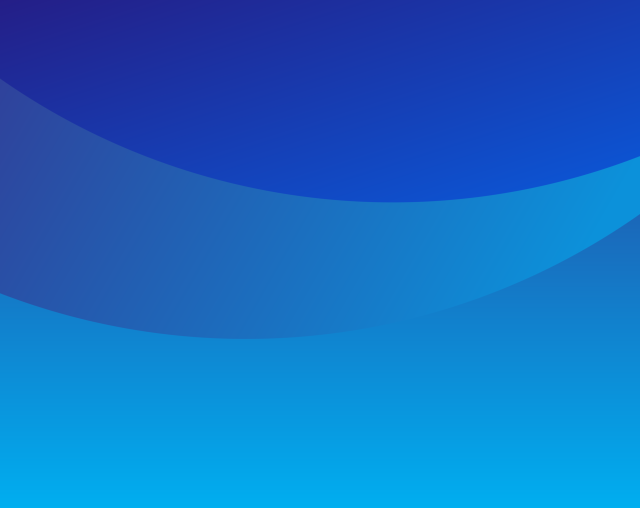
Reproduce this background procedurally as a WebGL 2 fragment shader.

```glsl
#version 300 es
precision highp float;
// Two broad overlapping arcs in deep blue hang over a bright blue vertical gradient.

uniform vec2 u_resolution;
out vec4 fragColor;

// Lengths are in canvas heights; x is scaled to a fixed design aspect.
const float ASPECT = 1.26;
const float ARC_RADIUS = 1.3475;
const vec2 UPPER_LOWEST = vec2(0.773, 0.6016);
const vec2 BAND_LOWEST = vec2(0.484, 0.3328);

const vec3 SKY_LOW = vec3(0.000, 0.682, 0.941);
const vec3 SKY_HIGH = vec3(0.106, 0.404, 0.725);
const float SKY_TOP = 0.577;

const vec3 BAND_LEFT = vec3(0.185, 0.258, 0.608);
const vec3 BAND_RIGHT = vec3(0.047, 0.569, 0.855);
const vec2 BAND_SLOPE = vec2(0.741, 0.425);
const float BAND_START = 0.843;

const vec3 UPPER_LEFT = vec3(0.141, 0.118, 0.530);
const vec3 UPPER_RIGHT = vec3(0.039, 0.350, 0.855);

// Signed distance to a large disc, given its lowest point.
float discDistance(vec2 p, vec2 lowest) {
    return length(p - lowest - vec2(0.0, ARC_RADIUS)) - ARC_RADIUS;
}

// Antialiased coverage of a signed distance.
float coverage(float d, float pixel) {
    return 1.0 - smoothstep(-0.7 * pixel, 0.7 * pixel, d);
}

void main() {
    vec2 uv = gl_FragCoord.xy / u_resolution;
    vec2 p = vec2(uv.x * ASPECT, uv.y);
    float pixel = 1.0 / u_resolution.y;

    // Vertical background
    vec3 color = mix(SKY_LOW, SKY_HIGH, clamp(uv.y / SKY_TOP, 0.0, 1.0));

    // Middle band, lighter toward the right
    float bandMix = dot(vec2(p.x, BAND_START - p.y), BAND_SLOPE);
    vec3 band = mix(BAND_LEFT, BAND_RIGHT, clamp(bandMix, 0.0, 1.0));
    color = mix(color, band, coverage(discDistance(p, BAND_LOWEST), pixel));

    // Upper disc, shaded across the diagonal of its visible box
    float upperMix = 0.5 * (uv.x + (1.0 - uv.y) / (1.0 - UPPER_LOWEST.y));
    vec3 upper = mix(UPPER_LEFT, UPPER_RIGHT, clamp(upperMix, 0.0, 1.0));
    color = mix(color, upper, coverage(discDistance(p, UPPER_LOWEST), pixel));

    fragColor = vec4(color, 1.0);
}
```
